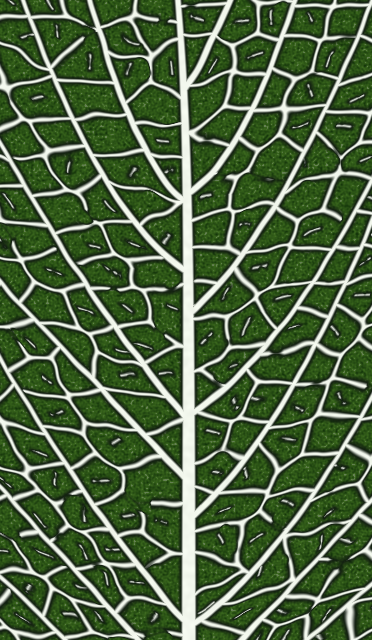
Reproduce this texture procedurally as a WebGL 2 fragment shader.

```glsl
#version 300 es
precision highp float;
// Underside of a leaf: a tapering midrib, parabolic side veins rising from it,
// and between each pair of side veins a rounded Voronoi net of level rungs.
// One distance to the nearest vein edge drives the veins, dark rims and blade.

uniform vec2 u_resolution;
out vec4 fragColor;

// Lengths are in canvas heights.
const float ROW = 0.0538;         // spacing of the rungs
const float COLUMN = 0.068;       // width of a net cell
const float LEFT_PHASE = 0.0056;  // height of the lowest rung on each side
const float RIGHT_PHASE = 0.0212;
const float SHEAR = 0.75;         // how far cells slant along the side veins
const float NET_HALF = 0.0026;    // half width of the net veins
const float TWIG_HALF = 0.0014;   // half width of the free veinlets
const float TWIG_REACH = 0.014;
const float ROUNDING = 0.005;     // softening of the cell corners
const float RIM = 0.0085;         // reach of the dark rim
const float EDGE = 0.0022;        // softness of the vein edge
const float LEFT_BASE = 0.284;
const float RIGHT_BASE = 0.298;

const vec3 VEIN = vec3(0.95, 0.97, 0.93);
const vec3 GREEN = vec3(0.21, 0.38, 0.105);
const vec3 DEEP = vec3(0.08, 0.21, 0.04);
const vec3 SHADE = vec3(0.06, 0.10, 0.06);
const vec3 SPECK = vec3(0.44, 0.53, 0.38);

// Side veins from top to bottom: joint height, slope, curvature.
const int VEINS = 8;
const vec3 LEFT[VEINS] = vec3[](
  vec3(0.690, 0.79, 9.6), vec3(0.581, 0.68, 4.07), vec3(0.355, 1.18, 1.08), vec3(0.258, 1.06, 0.0),
  vec3(0.034, 1.15, 1.0), vec3(-0.074, 1.10, 0.0), vec3(-0.178, 0.98, 0.0), vec3(-0.315, 0.98, 0.0));
const vec3 RIGHT[VEINS] = vec3[](
  vec3(0.876, 1.65, 6.1), vec3(0.700, 0.65, 7.3), vec3(0.512, 0.88, 2.95), vec3(0.353, 0.64, 2.3),
  vec3(0.190, 0.85, 2.8), vec3(0.021, 0.70, 2.0), vec3(-0.085, 1.07, 0.0), vec3(-0.159, 0.87, 0.0));

vec2 hash2(vec2 p) {
  vec3 q = fract(p.xyx * vec3(0.1031, 0.1030, 0.0973));
  q += dot(q, q.yzx + 33.33);
  return fract((q.xx + q.yz) * q.zy);
}

float gradientNoise(vec2 p) {
  vec2 i = floor(p), f = p - i, w = f * f * (3.0 - 2.0 * f);
  vec2 o = vec2(0.0, 1.0);
  float a = dot(hash2(i) * 2.0 - 1.0, f);
  float b = dot(hash2(i + o.yx) * 2.0 - 1.0, f - o.yx);
  float c = dot(hash2(i + o.xy) * 2.0 - 1.0, f - o.xy);
  float d = dot(hash2(i + 1.0) * 2.0 - 1.0, f - 1.0);
  return mix(mix(a, b, w.x), mix(c, d, w.x), w.y);
}

float smoothMin(float a, float b, float k) {
  float h = max(k - abs(a - b), 0.0) / k;
  return min(a, b) - 0.25 * h * h * k;
}

// Distance out from the midrib at which a side vein reaches height y.
float veinReach(vec3 v, float y) {
  float rise = max(y - v.x, 0.0);
  return 2.0 * rise / (v.y + sqrt(v.y * v.y + 4.0 * v.z * rise));
}

// Seed of one net cell in sheared space, or a far point if there is none.
vec2 cellSeed(float row, float column, vec3 lower, vec3 upper, float panel) {
  vec2 jitter = hash2(vec2(row * 3.0 + column + 60.0, panel * 7.0 + 11.0)) - 0.5;
  float y = (row + 0.5 + 0.32 * jitter.y) * ROW;
  float start = veinReach(upper, y), width = veinReach(lower, y) - start;
  float count = clamp(floor(width / COLUMN + 0.5), 1.0, 3.0);
  if (width < 0.012 || column >= count) return vec2(9.0);
  float x = start + width * (column + 0.5 + 0.6 * jitter.x) / count;
  return vec2(x - SHEAR * (start + 0.5 * width), y);
}

// Distance to the edge of the fine net and its free veinlets.
float netGap(vec2 q, vec3 lower, vec3 upper, float panel) {
  vec2 seeds[15];
  vec2 nearest = vec2(9.0);
  float row = floor(q.y / ROW);
  q.x -= SHEAR * 0.5 * (veinReach(lower, q.y) + veinReach(upper, q.y));
  for (int i = 0; i < 15; i++) {
    seeds[i] = cellSeed(row + float(i / 3 - 2), float(i % 3), lower, upper, panel);
    if (distance(q, seeds[i]) < distance(q, nearest)) nearest = seeds[i];
  }
  float border = 1.0;
  for (int i = 0; i < 15; i++) {
    vec2 across = seeds[i] - nearest;
    if (dot(across, across) > 1e-7)
      border = smoothMin(border, dot(0.5 * (seeds[i] + nearest) - q, normalize(across)), ROUNDING);
  }
  float fade = smoothstep(0.22, 0.38, gradientNoise(q * 24.0 + panel * 5.3));
  vec2 r = hash2(floor(nearest * 900.0));
  vec2 along = vec2(cos(r.x * 3.0 - 1.5), sin(r.x * 3.0 - 1.5));
  vec2 fromSeed = q - nearest;
  float twig = length(fromSeed - along * clamp(dot(fromSeed, along), -TWIG_REACH, TWIG_REACH * r.y));
  float broken = 0.008 * max(gradientNoise(q * 110.0), 0.0) + step(0.55, r.y);
  return min(border - NET_HALF + 0.007 * fade, twig - TWIG_HALF + broken);
}

void main() {
  vec2 p = gl_FragCoord.xy / u_resolution.y;
  vec2 warp = vec2(gradientNoise(p * 24.0), gradientNoise(p * 24.0 + 47.0));

  // Midrib, narrowing and leaning left toward the top.
  float offset = p.x - (0.295 - 0.017 * pow(p.y, 5.0));
  float gap = abs(offset) - mix(0.0108, 0.0045, pow(p.y, 1.5));

  // Side veins; the last one above and first one below bound the panel.
  bool onLeft = offset < 0.0;
  float outward = onLeft ? LEFT_BASE - p.x : p.x - RIGHT_BASE;
  float phase = onLeft ? LEFT_PHASE : RIGHT_PHASE;
  vec2 q = vec2(outward, p.y) + 0.003 * warp;
  vec3 upper = vec3(9.0, 1.0, 0.0);
  vec3 lower = (onLeft ? LEFT[VEINS - 1] : RIGHT[VEINS - 1]) - vec3(0.2, 0.0, 0.0);
  float panel = onLeft ? 0.0 : 20.0;
  for (int i = 0; i < VEINS; i++) {
    vec3 v = onLeft ? LEFT[i] : RIGHT[i];
    float d = max(q.x, 0.0);
    float above = q.y - v.x - v.y * q.x - v.z * d * d;
    float slope = v.y + 2.0 * v.z * d;
    float halfWidth = mix(0.0049, 0.0032, smoothstep(0.0, 0.25, d));
    gap = min(gap, abs(above) / sqrt(1.0 + slope * slope) - halfWidth);
    if (above > 0.0) { lower = v; break; }
    upper = v;
    panel += 1.0;
  }
  vec3 drop = vec3(phase, 0.0, 0.0);
  gap = min(gap, netGap(q + 0.009 * warp - drop.yx, lower - drop, upper - drop, panel));

  // Mottled blade, dark rims, then the pale veins.
  float fine = gradientNoise(p * 250.0), coarse = gradientNoise(p * 95.0 + 19.0);
  float mottle = clamp(0.75 + 1.3 * fine + 0.6 * coarse, 0.0, 1.15);
  vec3 color = mix(DEEP, GREEN, mottle);
  color = mix(color, SPECK, 0.8 * smoothstep(0.24, 0.46, fine + 0.4 * coarse));
  color = mix(SHADE, color, smoothstep(0.0, RIM, gap));
  float soft = max(EDGE, 0.75 / u_resolution.y);
  color = mix(color, VEIN + 0.04 * coarse, 1.0 - smoothstep(-soft, soft, gap));
  fragColor = vec4(color, 1.0);
}
```
